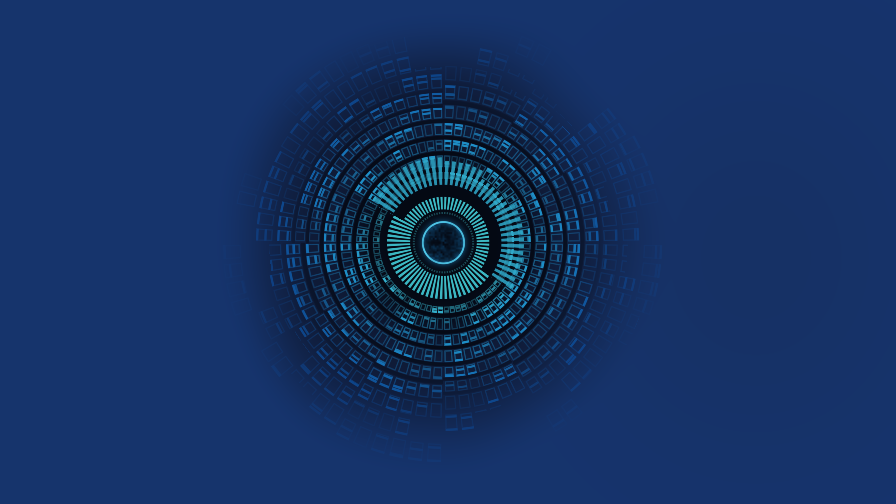
A Shadertoy shader for this background:

```glsl
// A dark radial dial on a deep blue field: concentric rings of small cells
// around a glowing orb. Each ring is cut into angular cells in polar space;
// a hash picks every cell's strength and the place of its bright dashes.

const float TAU = 6.2831853;
const float CELLS = 72.0;
const int RINGS = 9;
const vec3 FIELD = vec3(0.085, 0.203, 0.425);
const vec3 NAVY = vec3(0.058, 0.105, 0.215);
const vec3 INK = vec3(0.016, 0.034, 0.075);
const vec3 CYAN = vec3(0.25, 0.76, 0.80);
const vec3 AZURE = vec3(0.12, 0.56, 0.78);
const vec3 COBALT = vec3(0.04, 0.32, 0.66);

float hash(vec2 p) {
    vec3 q = fract(vec3(p.xyx) * 0.1031);
    q += dot(q, q.yzx + 33.33);
    return fract((q.x + q.y) * q.z);
}

float noise(vec2 p) {
    vec2 i = floor(p), f = fract(p);
    f = f * f * (3.0 - 2.0 * f);
    return mix(mix(hash(i), hash(i + vec2(1, 0)), f.x),
               mix(hash(i + vec2(0, 1)), hash(i + vec2(1, 1)), f.x), f.y);
}

// Signed distance to a box, negative inside.
float box(vec2 p, vec2 halfSize) {
    vec2 d = abs(p) - halfSize;
    return length(max(d, 0.0)) + min(max(d.x, d.y), 0.0);
}

float fill(float d, float px) {
    return 1.0 - smoothstep(-0.5 * px, 0.5 * px, d);
}

float band(float r, float inner, float outer, float px) {
    return fill(max(inner - r, r - outer), px);
}

vec3 glowColor(float r) {
    vec3 c = mix(CYAN, AZURE, smoothstep(0.09, 0.20, r));
    return mix(c, COBALT, smoothstep(0.19, 0.36, r));
}

vec3 background(vec2 p, float r) {
    float wobble = 0.06 * (noise(p * 4.0 + 7.0) - 0.5);
    vec3 c = mix(NAVY, FIELD, smoothstep(0.24, 0.47, r + wobble));
    vec2 q = p - vec2(0.62, -0.03);
    c = mix(c, vec3(0.090, 0.180, 0.365), 0.5 * exp(-dot(q, q * vec2(9.0, 7.0))));
    return mix(INK, c, smoothstep(0.10, 0.24, r));
}

// Outlined cells with dashes; x is light, y is the dark gap round the ring.
vec2 cellRing(float r, float turn, float inner, float outer, float id, float px) {
    float slot = floor(turn * CELLS);
    float pitch = TAU * r / CELLS;
    float near = 1.0 - smoothstep(0.13, 0.36, r);
    vec2 p = vec2((fract(turn * CELLS) - 0.5) * pitch, r - 0.5 * (inner + outer));
    vec2 halfSize = vec2(0.34 * pitch, 0.5 * (outer - inner) - 0.003);
    float pick = hash(vec2(slot, id * 17.0 + 3.0));
    float cluster = hash(vec2(floor(slot / 3.0), id * 11.0 + 29.0));
    float outline = fill(abs(box(p, halfSize)) - 0.0012, px);

    float place = (hash(vec2(slot + 91.0, id)) - 0.5) * 1.7 * halfSize.y;
    vec2 dashSize = vec2(halfSize.x + 0.001, 0.0023);
    float dash = fill(box(p - vec2(0.0, place), dashSize), px);
    float cap = fill(box(p - vec2(0.0, halfSize.y - 0.001), dashSize), px);
    float light = outline * (0.22 + 0.25 * cluster + 0.30 * near * pick);
    light = max(light, dash * step(0.40, pick) * (0.5 + 0.5 * cluster));
    light = max(light, cap * step(0.50, cluster) * step(0.25, pick));
    return vec2(light, band(r, outer - 0.001, outer + 0.006, px));
}

// Solid spokes, widening outward.
float spokes(float r, float turn, float inner, float outer, float px) {
    float pitch = TAU * r / CELLS;
    float side = abs(fract(turn * CELLS) - 0.5) * pitch;
    return fill(side - 0.27 * pitch, px) * band(r, inner, outer, px);
}

vec3 orb(vec3 c, vec2 p, float r, float px) {
    float radius = 0.041;
    float speckle = noise(p * 260.0) * noise(p * 110.0 + 5.0);
    c = mix(c, INK + vec3(0.02, 0.16, 0.25) * speckle, fill(r - radius, px));
    float away = abs(r - radius);
    float uneven = 0.75 + 0.25 * noise(p * 60.0 + 20.0);
    c += AZURE * 0.45 * exp(-away / 0.0055);
    return mix(c, vec3(0.32, 0.80, 0.93), uneven * fill(away - 0.0018, px));
}

void mainImage(out vec4 fragColor, in vec2 fragCoord) {
    float px = 1.0 / iResolution.y;
    vec2 p = (fragCoord - 0.5 * iResolution.xy) * px - vec2(-0.009, 0.0185);
    float r = length(p);
    float turn = fract(atan(p.y, p.x) / TAU + 1.0);
    vec3 color = background(p, r);

    // The inner spokes reach further in the lower left part of the dial.
    float longSide = step(0.42, turn) * step(turn, 0.90);
    float spokeLight = spokes(r, turn, 0.066, mix(0.091, 0.112, longSide), px);
    spokeLight += 0.35 * spokes(r, turn, 0.057, 0.061, px);
    color = mix(color, glowColor(r), 0.95 * spokeLight);

    // A second crown of spokes sits over the top, outside the black band.
    float ragged = 0.145 + 0.028 * hash(vec2(floor(turn * CELLS / 6.0), 4.0));
    float crown = spokes(r, turn, 0.115, ragged, px) * (1.0 - longSide);

    float edges[10] = float[](0.125, 0.148, 0.181, 0.212, 0.245, 0.277, 0.310, 0.348, 0.390, 0.436);
    float fade = 1.0 - smoothstep(0.24, 0.46, r);
    float gapFade = 1.0 - smoothstep(0.20, 0.34, r);
    // Rings step in and out between sectors, more so far from the orb.
    float step12 = hash(vec2(floor(turn * 12.0), 51.0)) - 0.5;
    float shifted = r + step12 * 0.022 * smoothstep(0.24, 0.32, r);
    for (int i = 0; i < RINGS; i++) {
        float inside = band(shifted, edges[i], edges[i + 1], px);
        vec2 ring = cellRing(shifted, turn, edges[i], edges[i + 1] - 0.006, float(i), px);
        float sparse = step(hash(vec2(floor(turn * 36.0), float(i) + 70.0)), 0.35 + fade);
        color = mix(color, INK, 0.85 * ring.y * gapFade);
        color = mix(color, glowColor(r), ring.x * inside * sparse * (0.12 + 0.88 * fade));
    }
    color = mix(color, mix(CYAN, AZURE, 0.5), 0.85 * crown);
    fragColor = vec4(orb(color, p, r, px), 1.0);
}
```
